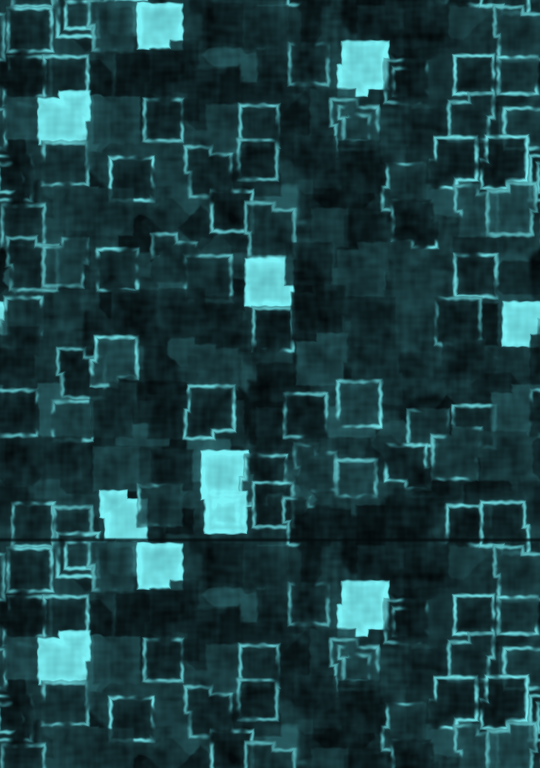
This pattern is drawn by a WebGL 1 fragment shader. Its source:

```glsl
precision highp float;
uniform vec2 u_resolution;

const float CELLS = 11.0;          // grid cells across one square tile
const float EDGE_SOFTNESS = 0.035; // all lengths below are in cells
const float RIM_HALF_WIDTH = 0.036;
const float SQUARE_JITTER = 0.55;
const float SQUARE_SHARE = 0.82;
const float LIT_SHARE = 0.06;
const float RIM_SHARE = 0.66;
const float STEPPED_SHARE = 0.35;
const float NESTED_SHARE = 0.10;
const float BASE_TONE = 0.17;
const float LIT_TONE = 0.88;
const float MID_TONE = 0.35;
const float SEAM_WIDTH = 0.03;
const vec3 DEEP = vec3(0.015, 0.040, 0.047);
const vec3 TEAL = vec3(0.15, 0.34, 0.36);
const vec3 CYAN = vec3(0.49, 0.95, 0.97);

vec4 random4(vec2 cell, vec2 period, float seed) {
  vec2 c = mod(cell, period);
  vec4 phase = vec4(dot(c, vec2(12.99, 78.23)), dot(c, vec2(39.35, 11.14)),
                    dot(c, vec2(73.16, 52.24)), dot(c, vec2(26.65, 94.67)));
  return fract(sin(phase + seed * 17.3) * 43758.55);
}

float slope(vec2 cell, vec2 offset, vec2 period) {
  float angle = 6.2832 * random4(cell, period, 1.0).x;
  return dot(vec2(cos(angle), sin(angle)), offset);
}

// Gradient noise that repeats with the tile
float noise(vec2 p, vec2 scale) {
  vec2 period = CELLS * scale;
  vec2 i = floor(p * scale);
  vec2 f = fract(p * scale);
  vec2 u = f * f * f * (f * (f * 6.0 - 15.0) + 10.0);
  vec2 e = vec2(1.0, 0.0);
  return mix(mix(slope(i, f, period), slope(i + e, f - e, period), u.x),
             mix(slope(i + e.yx, f - e.yx, period), slope(i + 1.0, f - 1.0, period), u.x), u.y);
}

float boxDistance(vec2 p, vec2 halfSize) {
  vec2 d = abs(p) - halfSize;
  return length(max(d, 0.0)) + min(max(d.x, d.y), 0.0);
}

float cover(float d, float softness) {
  return 1.0 - smoothstep(-softness, softness, d);
}

// Unlined blocks with cut corners, layered behind the squares
float paintPatches(float tone, vec2 p, float mottle, float softness, float seed) {
  for (int j = -1; j <= 1; j++) {
    for (int i = -1; i <= 1; i++) {
      vec2 cell = floor(p) + vec2(float(i), float(j));
      vec4 place = random4(cell, vec2(CELLS), seed);
      vec4 look = random4(cell, vec2(CELLS), seed + 1.0);
      vec2 q = p - cell - place.xy;
      vec2 halfSize = 0.22 + 0.42 * place.zw;
      float corner = dot(abs(q), vec2(0.707)) - mix(0.32, 0.75, look.x);
      float d = max(boxDistance(q, halfSize), corner);
      float fill = 0.01 + 0.37 * look.y * look.y + 0.10 * mottle;
      tone = mix(tone, fill, cover(d, softness) * mix(0.35, 0.9, look.z));
    }
  }
  return tone;
}

// Overlapping squares with worn, glowing rims
float paintSquares(float tone, vec2 p, float mottle, float wear, float softness) {
  for (int j = -1; j <= 1; j++) {
    for (int i = -1; i <= 1; i++) {
      vec2 cell = floor(p) + vec2(float(i), float(j));
      vec4 place = random4(cell, vec2(CELLS), 7.0);
      vec4 look = random4(cell, vec2(CELLS), 8.0);
      vec4 detail = random4(cell, vec2(CELLS), 9.0);
      if (look.x > SQUARE_SHARE) continue;

      vec2 q = p - cell - 0.5 - SQUARE_JITTER * (place.xy - 0.5);
      vec2 halfSize = 0.39 + 0.07 * place.z + 0.06 * vec2(place.w, look.w);
      float d = boxDistance(q, halfSize);
      vec2 stepOffset = sign(detail.xy - 0.5) * vec2(0.25, 0.32);
      if (detail.z < STEPPED_SHARE) d = min(d, boxDistance(q - stepOffset, halfSize * 0.65));

      float lit = step(1.0 - LIT_SHARE, look.y);
      float fill = mix(0.05 + 0.22 * look.z * look.z, LIT_TONE, lit);
      fill += 0.15 * mottle + 0.05 * smoothstep(-0.25, 0.0, d);
      tone = mix(tone, fill, cover(d, softness) * mix(0.82, 0.97, lit));

      float ring = abs(d + RIM_HALF_WIDTH);
      if (detail.w < NESTED_SHARE) ring = min(ring, abs(d + 0.2));
      float strength = max(step(detail.x, RIM_SHARE) * mix(0.6, 1.0, detail.y), lit);
      strength *= smoothstep(-0.32, 0.18, wear + 0.35 * (place.z - 0.4));
      float rim = cover(ring - RIM_HALF_WIDTH, softness);
      tone += 0.11 * strength * exp(-12.0 * ring);
      tone = mix(tone, 0.88 + 0.25 * mottle + 0.1 * lit, rim * strength);
    }
  }
  return tone;
}

void main() {
  vec2 uv = vec2(gl_FragCoord.x, u_resolution.y - gl_FragCoord.y) / u_resolution.x;
  vec2 p = uv * CELLS;
  float softness = max(EDGE_SOFTNESS, 0.75 * CELLS / u_resolution.x);

  // Shared texture: clouds, woven streaks and wear along the rims
  float mottle = 0.55 * noise(p, vec2(2.0)) + 0.45 * noise(p, vec2(5.0))
               + 0.25 * noise(p, vec2(10.0, 2.0)) + 0.25 * noise(p, vec2(2.0, 10.0));
  float wear = noise(p, vec2(1.0)) + 0.5 * noise(p, vec2(4.0));
  vec2 rough = p + 0.035 * vec2(noise(p, vec2(7.0)), noise(p, vec2(6.0)));

  float tone = BASE_TONE + 0.2 * mottle;
  tone = paintPatches(tone, rough, mottle, softness * 2.0, 3.0);
  tone = paintPatches(tone, rough, mottle, softness, 5.0);
  tone = paintSquares(tone, rough, mottle, wear, softness);

  // Dark seam where the tile repeats
  tone *= 1.0 - 0.75 * cover(abs(p.y - CELLS) - SEAM_WIDTH, softness);

  tone = clamp(tone, 0.0, 1.0);
  vec3 color = mix(DEEP, TEAL, min(tone / MID_TONE, 1.0));
  color = mix(color, CYAN, clamp((tone - MID_TONE) / (1.0 - MID_TONE), 0.0, 1.0));
  gl_FragColor = vec4(color, 1.0);
}
```
